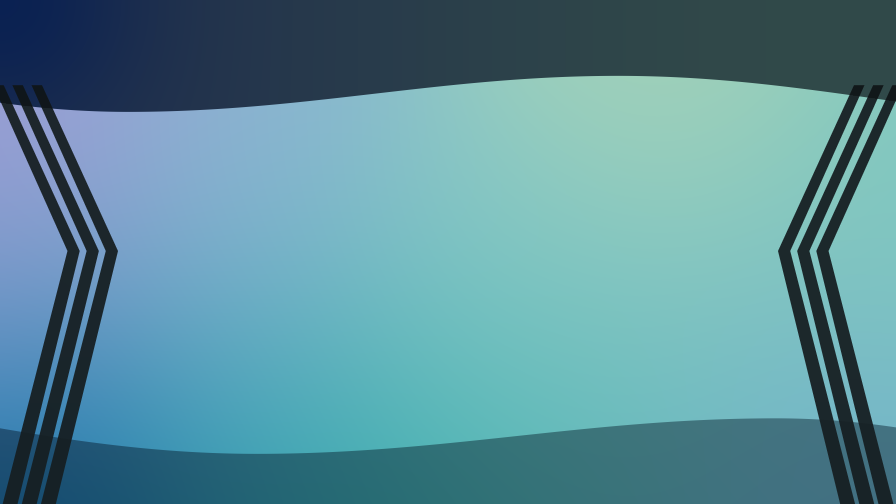
A Shadertoy shader for this background:

```glsl
// A soft teal, blue and lilac backdrop between two wavy bands, framed by
// mirrored triple chevrons. Colour is a normalised blend of Gaussian glows;
// the bands are bent cosines and the chevrons are tapered, repeated strokes.

#define ASPECT (16.0 / 9.0)
#define GLOW_TIGHTNESS 10.0
#define BAND_TINT vec3(0.57, 0.62, 0.65)
#define STRIPE_COLOR vec3(0.085, 0.118, 0.13)
#define STRIPE_OPACITY 0.94
#define STRIPE_COUNT 3
#define STRIPE_STEP 0.038
#define CHEVRON_TIP vec2(0.222, 0.502)
#define CHEVRON_TOP 0.831

const int GLOWS = 14;
const vec2 glowPos[GLOWS] = vec2[GLOWS](
    vec2(0.05, 0.66), vec2(0.05, 0.42), vec2(0.10, 0.15), vec2(0.50, 0.62),
    vec2(0.50, 0.38), vec2(0.50, 0.15), vec2(0.80, 0.13), vec2(0.95, 0.50),
    vec2(1.30, 0.78), vec2(1.72, 0.55), vec2(1.30, 0.38), vec2(1.60, 0.15),
    vec2(1.15, 0.12), vec2(0.90, 0.32));
const vec3 glowColor[GLOWS] = vec3[GLOWS](
    vec3(0.63, 0.61, 0.84), vec3(0.50, 0.63, 0.80), vec3(0.06, 0.43, 0.65),
    vec3(0.55, 0.71, 0.82), vec3(0.49, 0.70, 0.80), vec3(0.17, 0.60, 0.68),
    vec3(0.18, 0.68, 0.66), vec3(0.55, 0.79, 0.77), vec3(0.64, 0.82, 0.72),
    vec3(0.50, 0.78, 0.75), vec3(0.52, 0.78, 0.76), vec3(0.45, 0.70, 0.79),
    vec3(0.36, 0.71, 0.72), vec3(0.48, 0.77, 0.77));

// Smooth field of overlapping colour glows
vec3 glowField(vec2 p) {
    vec3 sum = vec3(0.0);
    float total = 0.0;
    for (int i = 0; i < GLOWS; i++) {
        vec2 d = p - glowPos[i];
        float weight = exp(-GLOW_TIGHTNESS * dot(d, d));
        sum += weight * glowColor[i];
        total += weight;
    }
    return sum / total;
}

// Height of a wave from trough to crest; bend lifts its left and drops its right end
float wave(float x, vec2 trough, vec2 crest, vec2 bend) {
    float t = (x - trough.x) / (crest.x - trough.x);
    float left = max(-t, 0.0);
    float right = max(t - 1.0, 0.0);
    return mix(trough.y, crest.y, 0.5 - 0.5 * cos(3.14159 * t))
         + bend.x * left * left - bend.y * right * right;
}

// Antialiased coverage, one where d is negative
float coverage(float d, float pixel) {
    return clamp(0.5 - d / pixel, 0.0, 1.0);
}

// Nested chevrons pointing inwards from the left edge
float chevrons(vec2 p, float pixel) {
    float dy = p.y - CHEVRON_TIP.y;
    float slope = dy > 0.0 ? 0.453 : 0.251;
    float center = CHEVRON_TIP.x - slope * abs(dy);
    float halfWidth = mix(0.0148, 0.0104, p.y / CHEVRON_TOP);
    float lean = inversesqrt(1.0 + slope * slope);
    float mask = 0.0;
    for (int i = 0; i < STRIPE_COUNT; i++) {
        float d = abs(p.x - center + float(i) * STRIPE_STEP) - halfWidth;
        mask = max(mask, coverage(d * lean, pixel));
    }
    return mask * coverage(p.y - CHEVRON_TOP, pixel);
}

void mainImage(out vec4 fragColor, in vec2 fragCoord) {
    vec2 uv = fragCoord / iResolution.xy;
    vec2 p = uv * vec2(ASPECT, 1.0);
    float pixel = 1.0 / iResolution.y;
    vec3 color = glowField(p);

    // Lower translucent band
    float lowerEdge = wave(uv.x, vec2(0.2865, 0.0995), vec2(0.866, 0.170), vec2(0.066, 0.17));
    color *= mix(vec3(1.0), BAND_TINT, coverage(p.y - lowerEdge, pixel));

    // Upper dark band with a deep blue corner
    float upperEdge = wave(uv.x, vec2(0.143, 0.778), vec2(0.690, 0.8495), vec2(0.10, 0.024));
    vec3 upperColor = mix(vec3(0.13, 0.19, 0.30), vec3(0.19, 0.285, 0.285), smoothstep(0.0, 0.9, uv.x));
    vec2 corner = p - vec2(0.0, 1.0);
    upperColor = mix(upperColor, vec3(0.04, 0.13, 0.32), exp(-14.0 * dot(corner, corner)));
    color = mix(color, upperColor, coverage(upperEdge - p.y, pixel));

    // Chevrons mirrored on both sides
    vec2 side = vec2(min(p.x, ASPECT - p.x), p.y);
    color = mix(color, STRIPE_COLOR * (p.y > upperEdge ? 0.7 : 1.0), STRIPE_OPACITY * chevrons(side, pixel));

    fragColor = vec4(color, 1.0);
}
```
